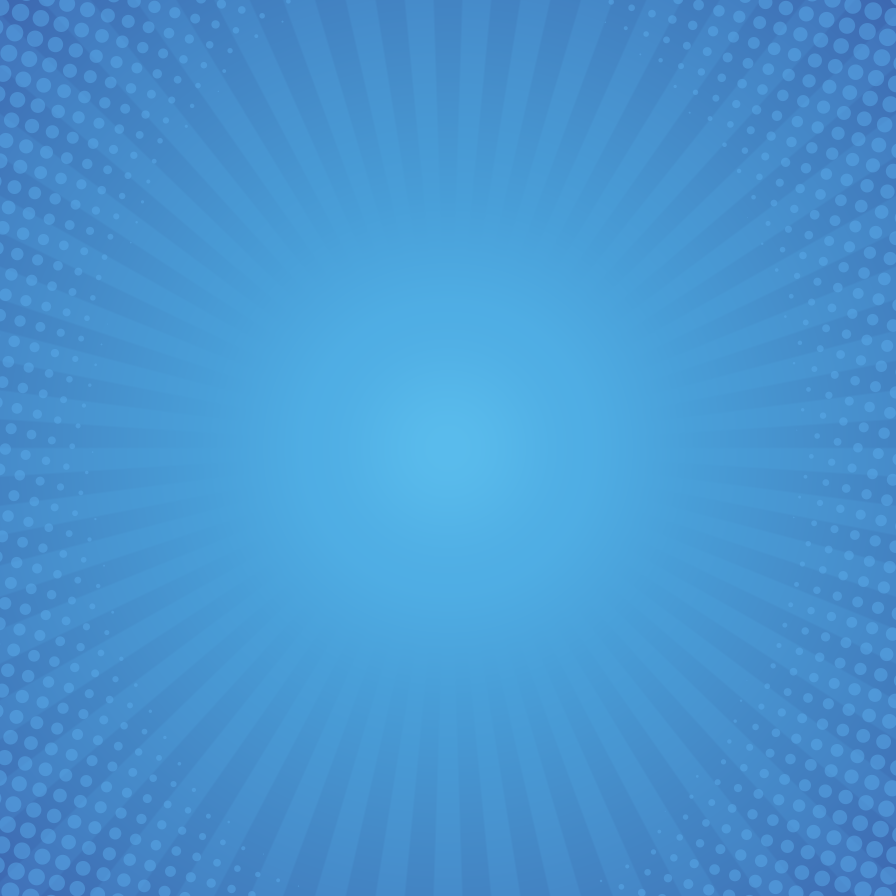
A Shadertoy shader for this background:

```glsl
const vec3 CORE = vec3(0.350, 0.735, 0.925);
const vec3 INNER = vec3(0.310, 0.680, 0.893);
const vec3 MIDDLE = vec3(0.284, 0.620, 0.845);
const vec3 OUTER = vec3(0.277, 0.565, 0.802);
const vec3 RIM = vec3(0.262, 0.505, 0.760);
const vec3 CORNER = vec3(0.245, 0.420, 0.705);
const vec3 DOT = vec3(0.360, 0.680, 0.930);

const float RAY_COUNT = 49.0;
const float DOT_PITCH = 0.02365;
const float DOT_TILT = -0.280;

mat2 rotation(float angle) {
    float c = cos(angle), s = sin(angle);
    return mat2(c, s, -s, c);
}

// Radial blend through the blues
vec3 radialGlow(float radius) {
    vec3 color = mix(CORE, INNER, smoothstep(0.0, 0.16, radius));
    color = mix(color, MIDDLE, clamp((radius - 0.16) / 0.12, 0.0, 1.0));
    color = mix(color, OUTER, clamp((radius - 0.28) / 0.14, 0.0, 1.0));
    color = mix(color, RIM, clamp((radius - 0.42) / 0.14, 0.0, 1.0));
    return mix(color, CORNER, clamp((radius - 0.56) / 0.15, 0.0, 1.0));
}

// Alternating light (+1) and dark (-1) wedges, fading in outward
float sunRays(vec2 p, float pixel) {
    float radius = length(p);
    float wave = cos(RAY_COUNT * atan(p.x, -p.y));
    float softness = RAY_COUNT * pixel / max(radius, 0.01);
    float wedge = clamp(wave / softness, -1.0, 1.0);
    return wedge * smoothstep(0.20, 0.48, radius);
}

// Tilted dot grid whose dots grow outside a large circle
float halftone(vec2 uv, vec2 anchor, vec2 center, float clearRadius, float pixel) {
    mat2 tilt = rotation(DOT_TILT);
    vec2 grid = (uv - anchor) * tilt / DOT_PITCH;
    vec2 dotCenter = anchor + tilt * round(grid) * DOT_PITCH;
    float excess = max(length(dotCenter - center) - clearRadius, 0.0);
    float dotRadius = 0.0202 * sqrt(excess);
    float coverage = (dotRadius - length(uv - dotCenter)) / pixel + 0.5;
    return clamp(coverage, 0.0, 1.0) * step(0.0001, excess);
}

void mainImage(out vec4 fragColor, in vec2 fragCoord) {
    vec2 uv = fragCoord / iResolution.xy;
    float pixel = 1.0 / min(iResolution.x, iResolution.y);
    vec2 p = uv - 0.5;

    // Glow and rays
    vec3 color = radialGlow(length(p));
    color += vec3(0.006, 0.015, 0.014) * sunRays(p, pixel);

    // Halftone on both sides
    float leftDots = halftone(uv, vec2(0.0130, 0.8659), vec2(0.740, 0.5), 0.635, pixel);
    float rightDots = halftone(uv, vec2(0.9453, 0.9714), vec2(0.257, 0.5), 0.632, pixel);
    float dots = uv.x < 0.5 ? leftDots : rightDots;
    color = mix(color, DOT, 0.45 * dots);

    fragColor = vec4(color, 1.0);
}
```
